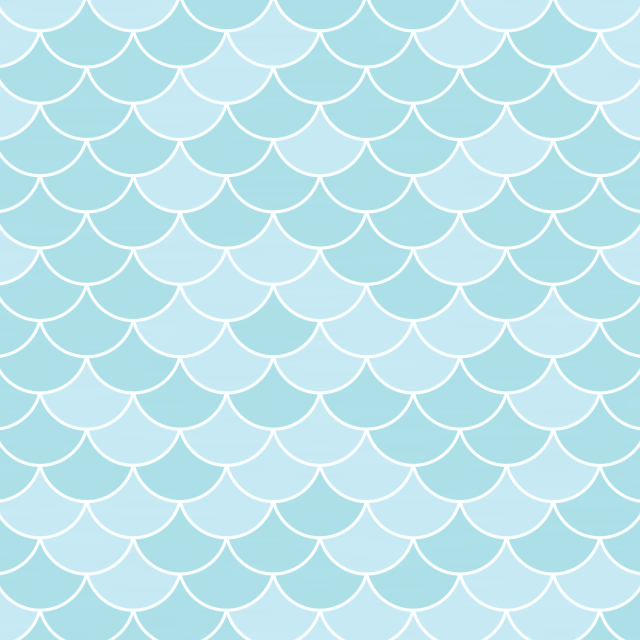
Write a three.js fragment shader that draws this pattern.

```glsl
// Fish-scale pattern: staggered rows of pale blue and aqua scales with white rims.
// Each row is a repeat of discs; upper rows overlap the rows below them,
// and a hash picks one of two tints for every scale.

varying vec2 vUv;

// Layout, in canvas units measured from the upper left
const float SCALE_PITCH = 0.1458;   // spacing across, about 6.86 scales
const float ROW_PITCH = 0.05658;    // spacing down, about 17.7 rows
const vec2 FIRST_TIP = vec2(0.0625, 0.0482);
const float RADIUS = 0.0749;
const float RIM_WIDTH = 0.0049;

// Colours
const vec3 RIM_COLOR = vec3(0.985, 1.0, 1.0);
const vec3 PALE_COLOR = vec3(0.78, 0.914, 0.953);
const vec3 AQUA_COLOR = vec3(0.678, 0.875, 0.908);
const float PALE_SHARE = 0.44;
const float GRAIN = 0.006;          // strength of the faint streaks
const vec2 GRAIN_FREQ = vec2(8.0, 90.0);

float hash(vec2 p) {
  vec3 q = fract(p.xyx * 0.1031);
  q += dot(q, q.yzx + 33.33);
  return fract((q.x + q.y) * q.z);
}

float valueNoise(vec2 p) {
  vec2 cell = floor(p);
  vec2 f = fract(p);
  f = f * f * (3.0 - 2.0 * f);
  float low = mix(hash(cell), hash(cell + vec2(1.0, 0.0)), f.x);
  float high = mix(hash(cell + vec2(0.0, 1.0)), hash(cell + 1.0), f.x);
  return mix(low, high, f.y);
}

// Paints the scale of one row that lies nearest to p over the colour below.
vec3 paintRow(vec3 below, vec2 p, float row, float soft) {
  float stagger = 0.5 * mod(row, 2.0);
  float column = floor((p.x - FIRST_TIP.x) / SCALE_PITCH - stagger + 0.5);
  vec2 tip = FIRST_TIP + vec2((column + stagger) * SCALE_PITCH, row * ROW_PITCH);
  float dist = length(p - tip + vec2(0.0, RADIUS)) - RADIUS;

  float isPale = step(hash(vec2(column, row) + 17.0), PALE_SHARE);
  vec3 fill = mix(AQUA_COLOR, PALE_COLOR, isPale);
  fill += GRAIN * (valueNoise(p * GRAIN_FREQ) - 0.5);

  float rim = smoothstep(-soft, soft, dist + 0.5 * RIM_WIDTH);
  float cover = 1.0 - smoothstep(-soft, soft, dist - 0.5 * RIM_WIDTH);
  return mix(below, mix(fill, RIM_COLOR, rim), cover);
}

void main() {
  vec2 p = vec2(vUv.x, 1.0 - vUv.y);
  float soft = 0.7 * fwidth(vUv.x);

  // Only the three rows that can reach this point, back to front
  float frontRow = ceil((p.y - FIRST_TIP.y - RIM_WIDTH) / ROW_PITCH);
  vec3 color = RIM_COLOR;
  for (int i = 2; i >= 0; i--) {
    color = paintRow(color, p, frontRow + float(i), soft);
  }
  gl_FragColor = vec4(color, 1.0);
}
```
